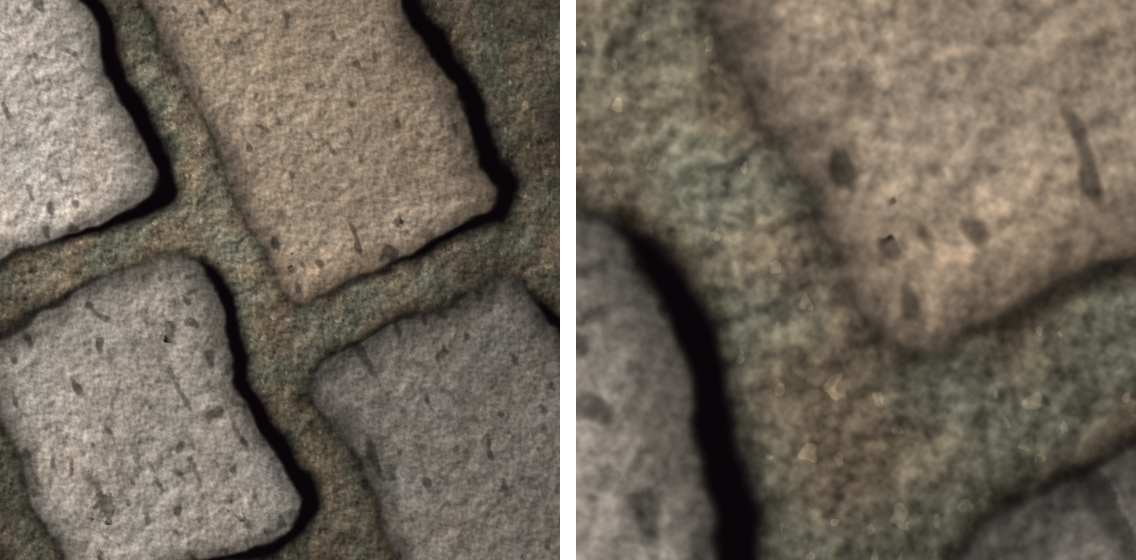
Left: the whole. Right: its middle third, enlarged.
Give the GLSL for this texture, as a Shadertoy shader.

```glsl
// Worn cobblestones set in muddy joints, lit softly from the left.
// Tilted staggered columns of rounded boxes are warped by gradient noise,
// then given mottling, pits, gouges, pebbles and black crevices.

#define TILT 0.419
#define COLUMN_WIDTH 0.545
#define JOINT 0.056
#define CORNER 0.05
#define WARP 0.05
#define CREVICE vec2(0.029, -0.026)
#define GRAIN 0.30
#define STONE_TINT vec3(1.06, 1.0, 0.93)
#define WARM_TINT vec3(1.12, 0.99, 0.85)
#define MUD_DARK vec3(0.265, 0.25, 0.22)
#define MUD_LIGHT vec3(0.52, 0.495, 0.44)
#define BLACK vec3(0.035, 0.02, 0.035)

vec2 hash2(vec2 p) {
    vec3 q = fract(p.xyx * vec3(0.1031, 0.1030, 0.0973));
    q += dot(q, q.yzx + 33.33);
    return fract((q.xx + q.yz) * q.zy);
}

float corner(vec2 cell, vec2 f, vec2 o) {
    return dot(hash2(cell + o) * 2.0 - 1.0, f - o);
}

float noise(vec2 p) {
    vec2 i = floor(p), f = fract(p);
    vec2 w = f * f * f * (f * (f * 6.0 - 15.0) + 10.0);
    return mix(mix(corner(i, f, vec2(0, 0)), corner(i, f, vec2(1, 0)), w.x),
               mix(corner(i, f, vec2(0, 1)), corner(i, f, vec2(1, 1)), w.x), w.y);
}

float fbm(vec2 p) {
    float sum = 0.0, amp = 1.0;
    for (int i = 0; i < 4; i++) {
        sum += amp * noise(p);
        p = mat2(1.6, 1.2, -1.2, 1.6) * p + 7.3;
        amp *= 0.65;
    }
    return sum;
}

// Scattered ragged blobs, at most one per grid cell
float blobs(vec2 p, float density) {
    vec2 cell = floor(p), place = hash2(cell + 5.0), kind = hash2(cell + 41.0);
    vec2 d = fract(p) - 0.5 - (place - 0.5) * 0.4;
    d.x *= 1.4;
    float radius = 0.10 + 0.16 * kind.x;
    float dist = length(d) + 0.22 * noise(p * 5.0);
    return step(kind.y, density) * smoothstep(radius, radius - 0.08, dist);
}

float roundBox(vec2 p, vec2 halfSize) {
    vec2 q = abs(p) - halfSize + CORNER;
    return length(max(q, 0.0)) + min(max(q.x, q.y), 0.0) - CORNER;
}

void mainImage(out vec4 fragColor, in vec2 fragCoord) {
    vec2 p = fragCoord / iResolution.xy;
    float c = cos(TILT), s = sin(TILT);
    vec2 uv = vec2(c * p.x + s * p.y, c * p.y - s * p.x);

    // Staggered cells with wavering outlines
    vec2 wavy = uv + WARP * vec2(noise(p * 5.0 + 3.0), noise(p * 5.0 + 19.0))
                   + 0.016 * vec2(noise(p * 15.0), noise(p * 15.0 + 31.0))
                   + 0.006 * vec2(noise(p * 42.0), noise(p * 42.0 + 13.0));
    float x = (wavy.x - 0.045) / COLUMN_WIDTH;
    float column = floor(x);
    bool odd = mod(column, 2.0) > 0.5;
    float len = odd ? 0.76 : 0.63;
    float y = (wavy.y - (odd ? 0.145 : 0.42)) / len;
    float row = floor(y);
    vec2 size = vec2(COLUMN_WIDTH, len);
    vec2 local = (fract(vec2(x, y)) - 0.5) * size;
    vec2 halfSize = 0.5 * size - JOINT;
    float raised = (column < 0.0 || column > 1.0) ? 0.3 : 1.0;

    // Distances to the stone and to its displaced shadow
    float dist = roundBox(local, halfSize);
    vec2 offset = CREVICE * (1.0 + 0.7 * noise(p * 9.0 + 11.0));
    offset.x *= mix(1.0, 0.6, smoothstep(0.0, 0.3, local.y));
    offset.y *= smoothstep(-0.06, 0.16, local.x);
    float shadeDist = roundBox(local - offset, halfSize);

    // Shared surface texture
    float stain = fbm(p * 5.0 + 2.0);
    float mottle = fbm(p * 17.0 + 4.0);
    float rough = fbm(p * 44.0);
    float fine = noise(p * 120.0) + 0.6 * noise(p * 190.0);
    vec2 toLight = vec2(-0.005, 0.005);
    float relief = fbm(p * 28.0) - fbm((p + toLight) * 28.0);

    // Stone tops: paler to the left, one column warm at its upper end
    float tone = 0.67 - 0.14 * clamp(column, 0.0, 1.8) + 0.11 * clamp(row, -1.0, 0.0);
    float warmth = clamp(column, 0.0, 1.0) * clamp(1.0 + row, 0.0, 1.0);
    tone *= mix(0.56, 1.0, smoothstep(0.005, -0.06, dist + 0.02 * mottle));
    tone *= 1.0 - 0.4 * local.x + 0.16 * stain - 0.03 * warmth;
    tone *= 1.0 + GRAIN * (0.35 * mottle + 0.6 * rough + 0.6 * fine + 1.3 * relief);
    vec3 stone = tone * mix(STONE_TINT, WARM_TINT, warmth + 0.5 * noise(p * 9.0));

    // Wear: dark flecks, long gouges and a few deep holes
    float flecks = smoothstep(0.22, 0.5, noise(uv * vec2(46.0, 30.0)) + 0.3 * stain);
    float gouges = smoothstep(0.34, 0.52, noise(uv * vec2(30.0, 7.0) + 0.1 * rough));
    stone *= (1.0 - 0.38 * flecks) * (1.0 - 0.35 * gouges);
    float holes = blobs(uv * vec2(9.0, 8.0) + vec2(0.5, 0.3) + 0.25 * mottle, 0.13);
    holes *= smoothstep(-0.01, -0.05, dist);
    stone *= 1.0 - mix(0.3, 0.85, smoothstep(0.0, 0.25, noise(p * 30.0))) * holes;

    // Mud joints with pebbles, palest near the left centre
    float pale = 1.0 - smoothstep(0.06, 0.5, distance(p, vec2(0.35, 0.62)));
    float mudMix = 0.18 + 0.6 * pale + 0.35 * stain + 0.3 * mottle;
    vec3 mud = mix(MUD_DARK, MUD_LIGHT, clamp(mudMix, 0.0, 1.0));
    mud *= 1.0 + 0.32 * rough + 0.26 * fine + 0.55 * relief;
    mud *= mix(vec3(1.06, 0.99, 0.92), vec3(0.98, 1.01, 0.97),
               smoothstep(-0.25, 0.25, noise(p * 13.0 + 6.0)));
    float pebbles = max(blobs(p * 24.0 + 0.3 * mottle, 0.28), 0.8 * blobs(p * 52.0 + 9.0, 0.3));
    mud = mix(mud, mud * 1.35 + vec3(0.06, 0.045, 0.03), 0.65 * pebbles);
    mud *= 1.0 - 0.5 * raised * exp(-max(dist, 0.0) / 0.013);
    mud *= 1.0 - 0.5 * raised * smoothstep(0.022, -0.004, shadeDist);

    // Join the layers and sink the crevices into black
    vec3 color = mix(mud, stone, raised * smoothstep(0.006, -0.010, dist));
    float crevice = smoothstep(0.004, -0.009, shadeDist) * smoothstep(-0.006, 0.005, dist);
    color = mix(color, BLACK, crevice * smoothstep(0.3, 1.0, raised));
    fragColor = vec4(clamp(color, 0.0, 1.0), 1.0);
}
```
